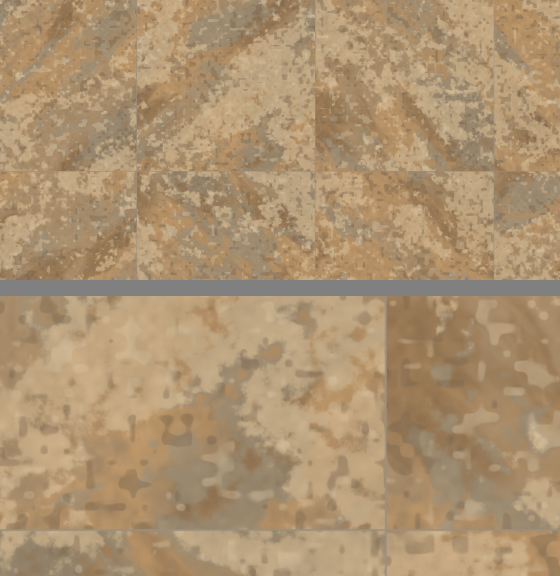
Top: the whole. Bottom: its middle third, enlarged.
A WebGL 2 fragment shader for this texture:

```glsl
#version 300 es
precision highp float;
// Square stone floor tiles with fine grey joints. Each tile takes its own
// piece and grain direction of a warped noise field, which drives ochre and
// brown clouds, ragged cream and grey patches, and small pits and flecks.

uniform vec2 u_resolution;
out vec4 outColor;

// Layout, in units of the canvas height
const float TILE = 0.638;
const vec2 JOINT_CROSSING = vec2(0.488, 0.388);
const float JOINT_HALF_WIDTH = 0.0013;
const float JOINT_OPACITY = 0.8;

// Stone structure
const float CLOUD_SCALE = 5.0;
const float GRAIN_SCALE = 38.0;
const float SPECK_SCALE = 95.0;
const vec2 STREAK_STRETCH = vec2(0.65, 1.45);
const float WARP = 0.9;
const float RAGGEDNESS = 0.55;

// Colours
const vec3 OCHRE = vec3(0.715, 0.570, 0.400);
const vec3 TAN = vec3(0.665, 0.555, 0.420);
const vec3 BROWN = vec3(0.570, 0.450, 0.315);
const vec3 GREY = vec3(0.585, 0.535, 0.450);
const vec3 CREAM = vec3(0.775, 0.675, 0.530);
const vec3 PIT = vec3(0.460, 0.385, 0.295);
const vec3 FLECK = vec3(0.820, 0.740, 0.610);
const vec3 JOINT = vec3(0.600, 0.565, 0.505);

float hash(vec2 p) {
    return fract(sin(dot(p, vec2(127.1, 311.7))) * 43758.55);
}

float noise(vec2 p) {
    vec2 cell = floor(p);
    vec2 f = fract(p);
    f = f * f * (3.0 - 2.0 * f);
    float low = mix(hash(cell), hash(cell + vec2(1.0, 0.0)), f.x);
    float high = mix(hash(cell + vec2(0.0, 1.0)), hash(cell + 1.0), f.x);
    return mix(low, high, f.y);
}

mat2 rotation(float angle) {
    float c = cos(angle), s = sin(angle);
    return mat2(c, s, -s, c);
}

float fbm(vec2 p) {
    const mat2 turn = mat2(1.6, 1.2, -1.2, 1.6);
    float sum = 0.0, weight = 0.5;
    for (int i = 0; i < 5; i++) {
        sum += weight * noise(p);
        p = turn * p + 7.3;
        weight *= 0.54;
    }
    return sum;
}

vec3 stone(vec2 p, vec2 tileId) {
    // A separate cut of stone for every tile
    vec2 seed = 40.0 * vec2(hash(tileId + 3.7), hash(tileId + 11.2));
    float angle = hash(tileId + 5.1) < 0.35 ? 0.75 : -0.75;
    vec2 q = rotation(angle) * p * STREAK_STRETCH * CLOUD_SCALE + seed;
    vec2 bend = vec2(fbm(q + 2.4), fbm(q + 17.8)) - 0.5;
    q += WARP * bend;

    // Fine grain breaks up the edges of every patch
    float grain = fbm(p * GRAIN_SCALE + seed) - 0.5;
    float speck = noise(p * SPECK_SCALE + seed.yx);
    float ragged = RAGGEDNESS * grain + 0.10 * (speck - 0.5);

    // Soft clouds
    vec3 color = mix(TAN, OCHRE, smoothstep(0.38, 0.58, fbm(q + 31.0) + 0.4 * ragged));
    float brown = smoothstep(0.49, 0.70, fbm(q * 1.2 + 53.0) + 0.5 * ragged);
    color = mix(color, BROWN, 0.85 * brown);

    // Ragged mineral patches
    float grey = smoothstep(0.52, 0.66, fbm(q * 1.1 + 71.0) + ragged);
    color = mix(color, GREY, 0.75 * grey);
    float cream = smoothstep(0.52, 0.63, fbm(q * 0.95 + 97.0) + ragged);
    color = mix(color, CREAM, 0.75 * cream);

    // Pits and pale flecks, gathered in loose clusters
    float cluster = fbm(q * 1.7 + 113.0) - 0.5;
    float pits = smoothstep(0.70, 0.90, noise(p * SPECK_SCALE * 0.8 + seed + 9.0) + 0.8 * cluster);
    float flecks = smoothstep(0.76, 0.94, noise(p * SPECK_SCALE * 0.7 + seed + 61.0) - 0.8 * cluster);
    color = mix(color, PIT, 0.38 * pits);
    color = mix(color, FLECK, 0.42 * flecks);
    return color * (1.0 + 0.16 * grain + 0.07 * (speck - 0.5));
}

void main() {
    vec2 p = gl_FragCoord.xy / u_resolution.y;
    float pixel = 1.0 / u_resolution.y;
    vec2 grid = (p - JOINT_CROSSING) / TILE;
    vec3 color = stone(p, floor(grid));

    // Thin joints with coverage-based smoothing
    vec2 toEdge = (0.5 - abs(fract(grid) - 0.5)) * TILE;
    float edge = min(toEdge.x, toEdge.y);
    float joint = clamp((JOINT_HALF_WIDTH - edge) / pixel + 0.5, 0.0, 1.0);
    color = mix(color, JOINT, JOINT_OPACITY * joint);
    outColor = vec4(color, 1.0);
}
```
